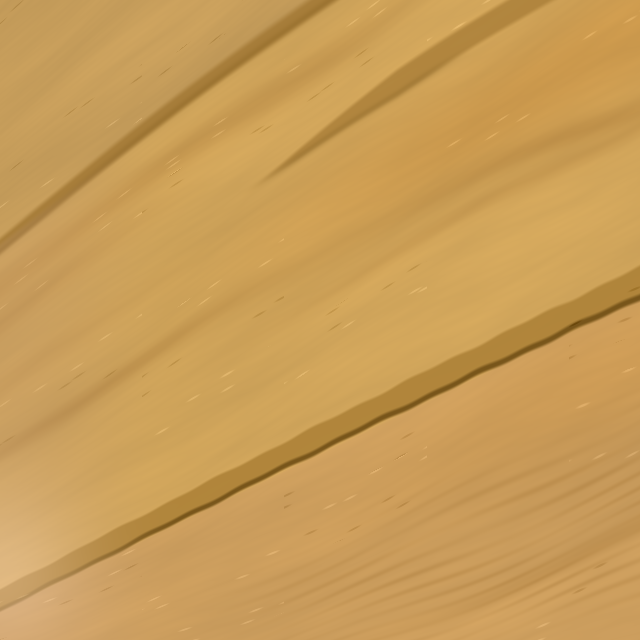
Write a WebGL 1 fragment shader that draws this texture.

```glsl
precision highp float;
uniform vec2 u_resolution;

vec2 hash2(vec2 p) {
  vec3 q = fract(p.xyx * vec3(0.1031, 0.1030, 0.0973));
  q += dot(q, q.yzx + 33.33);
  return fract((q.xx + q.yz) * q.zy);
}

// Cellular noise: distance to the nearest scattered point
float cellular(vec2 p) {
  vec2 cell = floor(p), f = fract(p);
  float nearest = 2.0;
  for (int j = -1; j <= 1; j++) {
    for (int i = -1; i <= 1; i++) {
      vec2 o = vec2(float(i), float(j));
      nearest = min(nearest, length(o + hash2(cell + o) - f));
    }
  }
  return nearest;
}

// Layered sines, drawn out along the fibre
float grain(float x, float v) {
  float sum = 0.0, amp = 0.5, freq = 17.0;
  for (int i = 0; i < 5; i++) {
    float k = float(i);
    float bend = 1.3 * sin(x * (2.3 + k) + v * 9.0 + k * 1.7);
    sum += amp * sin(v * freq + bend + k * 2.4);
    freq *= 1.93;
    amp *= 0.62;
  }
  return sum;
}

float band(float v, float low, float high, float soft) {
  return smoothstep(low - soft, low + soft, v) * (1.0 - smoothstep(high - soft, high + soft, v));
}

float streak(float v, float center, float width) {
  float d = (v - center) / width;
  return exp(-d * d);
}

void main() {
  vec2 uv = gl_FragCoord.xy / u_resolution;
  float x = uv.x;

  // Fanned fibre coordinate: constant along each board's length
  float v = (uv.y - 0.466 * x) / (1.0 + 0.482 * x);
  float wave = v + 0.010 * sin(x * 5.0 + v * 8.0) + 0.004 * sin(x * 13.0 - v * 21.0);

  float lower = 1.0 - smoothstep(0.044, 0.050, v);
  float upper = smoothstep(0.612, 0.624, v);
  float middle = (1.0 - lower) * (1.0 - upper);

  // Board tones
  vec3 wood = mix(vec3(0.815, 0.645, 0.355), vec3(0.795, 0.615, 0.365), lower);
  wood = mix(wood, vec3(0.775, 0.615, 0.355), upper);
  vec3 amber = vec3(0.79, 0.575, 0.27);
  wood = mix(wood, amber, 0.65 * middle * streak(wave, 0.34, 0.08) * smoothstep(0.15, 0.85, x));
  wood = mix(wood, amber, 0.35 * lower * streak(wave, -0.03, 0.07) * smoothstep(0.3, 1.0, x));

  // Broad growth streaks
  vec3 brown = vec3(0.66, 0.475, 0.22);
  float heart = streak(wave, 0.300 - 0.045 * x * x, 0.013) * (0.6 + 0.4 * sin(x * 8.0 + 0.5));
  float olive = streak(wave, 0.545, 0.024) * (1.0 - smoothstep(0.45, 0.8, x));
  float leftFade = 1.0 - smoothstep(0.03, 0.38, x);
  float stain = streak(wave, 0.49, 0.022) + 0.6 * streak(wave, 0.39, 0.018);
  wood = mix(wood, brown, middle * (0.42 * heart + 0.36 * olive + 0.3 * leftFade * stain));
  wood = mix(wood, brown, 0.25 * middle * streak(wave, 0.235, 0.010) * smoothstep(0.25, 0.8, x));

  // Soft grain and mottling
  wood *= 1.0 + 0.023 * grain(x, wave);
  float mottle = cellular(vec2(x * 3.0, wave * 16.0)) - 0.5;
  float fibre = cellular(vec2(x * 11.0, wave * 110.0)) - 0.5;
  wood *= 1.0 - 0.045 * mottle - 0.022 * fibre;

  // Narrow rings on the lower board
  float ringZone = lower * band(v, -0.27, -0.07, 0.05) * smoothstep(0.2, 0.65, x);
  float ring = pow(0.5 + 0.5 * sin(wave * 390.0 + 2.0 * sin(wave * 31.0)), 3.0);
  wood = mix(wood, brown, ringZone * ring * (0.22 + 0.12 * sin(x * 17.0 + v * 60.0)));
  wood = mix(wood, brown, 0.32 * lower * streak(wave, -0.20, 0.010) * smoothstep(0.4, 1.0, x));

  // Upper bevel
  float bow = 0.010 * sin(x * 6.1);
  float upperSeam = band(v - bow, 0.603, 0.627, 0.006);
  wood = mix(wood, vec3(0.63, 0.465, 0.20), 0.82 * upperSeam);
  wood = mix(wood, vec3(0.55, 0.40, 0.15), 0.4 * streak(v - bow, 0.608, 0.006));

  // Tapered split
  float gap = clamp(0.065 * (x - 0.39), 0.0, 0.015);
  float splitCenter = 0.438 + 0.010 * sin((x - 0.39) * 7.0);
  float split = band(v, splitCenter - gap, splitCenter + gap, 0.004) * smoothstep(0.39, 0.47, x);
  wood = mix(wood, vec3(0.67, 0.50, 0.225), 0.85 * split);
  float splitEdge = streak(v, splitCenter - gap, 0.005) * band(x, 0.42, 0.70, 0.05);
  wood = mix(wood, vec3(0.57, 0.42, 0.17), 0.5 * splitEdge);

  // Lower bevel with its dark, chipped joint
  float chip = 0.0015 * sin(x * 61.0) * sin(x * 23.0);
  float seamV = v - 0.005 * sin(x * 3.1);
  float bevel = band(seamV, 0.045, 0.079 + chip, 0.0025);
  wood = mix(wood, vec3(0.675, 0.505, 0.215), 0.88 * bevel);
  float joint = band(seamV + chip, 0.044, 0.051, 0.0025) * (0.45 + 0.55 * smoothstep(0.05, 0.3, x));
  wood = mix(wood, vec3(0.43, 0.30, 0.08), 0.85 * joint);

  // Pale scratches and dark pores
  vec2 fleckPos = vec2(x * 9.0, wave * 65.0);
  float fleck = 1.0 - smoothstep(0.03, 0.13, cellular(fleckPos));
  float fleckKind = hash2(floor(fleckPos * 0.5)).x;
  wood += 0.07 * fleck * (step(0.88, fleckKind) - step(fleckKind, 0.10));

  // Cool light from the left, with a sheen in the low corner
  float side = 1.0 - smoothstep(0.0, 0.28, x);
  wood = mix(wood, vec3(0.74, 0.58, 0.42), 0.32 * side * (1.0 - upper));
  wood += vec3(0.09, 0.10, 0.13) * exp(-dot(uv - vec2(0.0, 0.10), uv - vec2(0.0, 0.10)) * 55.0);

  gl_FragColor = vec4(clamp(wood, 0.0, 1.0), 1.0);
}
```
